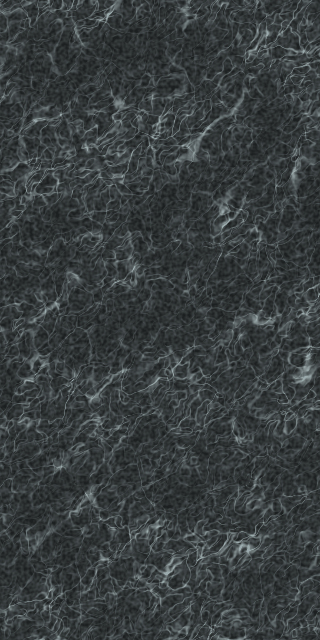
This texture is drawn by a Shadertoy shader. Its source:

```glsl
// Dark green-black marble with a net of fine, slanting pale veins.

const vec3  STONE_DARK    = vec3(0.160, 0.176, 0.180);
const vec3  VEIN_PALE     = vec3(0.550, 0.602, 0.610);
const float VEIN_ANGLE    = 0.82;   // main direction, radians
const float VEIN_STRETCH  = 1.7;    // elongation along that direction
const float VEIN_WIDTH    = 0.0036; // half width, in canvas widths
const float VEIN_STRENGTH = 0.46;
const int   VEIN_LAYERS   = 6;
const float FIRST_SCALE   = 6.0;
const float SCALE_STEP    = 1.5;
const float CRACK_SCALE   = 13.0;
const float CRACK_WIDTH   = 0.085;
const float CRACK_STRENGTH = 0.30;
const float FLAKE_SCALE   = 13.0;
const float FLAKE_STRENGTH = 0.72;
const float HAZE_STRENGTH = 0.15;
const float GRAIN_STRENGTH = 0.26;

vec2 hash2(vec2 p) {
    vec3 q = fract(p.xyx * vec3(0.1031, 0.1030, 0.0973));
    q += dot(q, q.yzx + 33.33);
    return fract((q.xx + q.yz) * q.zy);
}

float cornerSlope(vec2 cell, vec2 offset) {
    float angle = 6.2832 * hash2(cell).x;
    return dot(vec2(cos(angle), sin(angle)), offset);
}

float gradientNoise(vec2 p) {
    vec2 i = floor(p), f = fract(p);
    vec2 u = f * f * f * (f * (f * 6.0 - 15.0) + 10.0);
    vec2 e = vec2(1.0, 0.0);
    return mix(mix(cornerSlope(i, f), cornerSlope(i + e, f - e), u.x),
               mix(cornerSlope(i + e.yx, f - e.yx), cornerSlope(i + 1.0, f - 1.0), u.x), u.y);
}

float fbm(vec2 p) {
    float sum = 0.0, amp = 1.0;
    for (int i = 0; i < 4; i++) {
        sum += amp * gradientNoise(p);
        p = p * 2.03 + 17.3;
        amp *= 0.55;
    }
    return sum;
}

// Gap between the two nearest cell points: zero on the cracks
float crackGap(vec2 p) {
    vec2 cell = floor(p);
    float nearest = 9.0, second = 9.0;
    for (int y = -1; y <= 1; y++)
    for (int x = -1; x <= 1; x++) {
        vec2 c = cell + vec2(x, y);
        float d = length(c + hash2(c) - p);
        second = min(second, max(nearest, d));
        nearest = min(nearest, d);
    }
    return second - nearest;
}

// Rotates the vein direction onto x and compresses that axis
vec2 alongVeins(vec2 p, float angle, float stretch) {
    float c = cos(angle), s = sin(angle);
    return vec2((c * p.x + s * p.y) / stretch, c * p.y - s * p.x);
}

// Soft line, one at value zero and fading out at the given width
float softLine(float value, float width) {
    return 1.0 - smoothstep(0.0, width, abs(value));
}

void mainImage(out vec4 fragColor, in vec2 fragCoord) {
    vec2 uv = fragCoord / iResolution.x + 3.0;
    float pixel = 1.0 / iResolution.x;

    // Jagged warp
    vec2 p = uv;
    p += 0.030 * vec2(gradientNoise(uv * 11.0), gradientNoise(uv * 11.0 + 41.0));
    p += 0.009 * vec2(gradientNoise(uv * 43.0), gradientNoise(uv * 43.0 + 73.0));

    // Broad patches, rich or poor in veins
    float patches = smoothstep(-0.45, 0.55, fbm(alongVeins(uv, 0.5, 1.5) * 4.0));

    // Veins, from long to fine
    float tone = 0.0;
    float scale = FIRST_SCALE;
    for (int i = 0; i < VEIN_LAYERS; i++) {
        float id = float(i);
        float angle = VEIN_ANGLE + 0.42 * sin(id * 2.4);
        vec2 q = alongVeins(p, angle, VEIN_STRETCH) * scale + id * 19.7;
        float width = max(VEIN_WIDTH, 0.8 * pixel) * scale;
        float breaks = smoothstep(-0.25, 0.40, gradientNoise(q * 0.65 + 57.0));
        tone += VEIN_STRENGTH * softLine(gradientNoise(q), width) * breaks * (0.35 + 0.9 * patches);
        scale *= SCALE_STEP;
    }

    // Net of cracks
    vec2 net = alongVeins(p, VEIN_ANGLE, 1.3) * CRACK_SCALE;
    float netBreaks = smoothstep(-0.25, 0.35, gradientNoise(net * 0.5 + 31.0));
    tone += CRACK_STRENGTH * softLine(crackGap(net), CRACK_WIDTH) * netBreaks;

    // Short bright flakes
    vec2 flake = alongVeins(p, VEIN_ANGLE, 2.0) * FLAKE_SCALE + 11.0;
    float spots = smoothstep(0.12, 0.34, gradientNoise(flake * 0.8 + 83.0));
    tone += FLAKE_STRENGTH * softLine(gradientNoise(flake), 0.11) * spots * (0.35 + 0.65 * patches);

    // Haze and grain
    float dust = 0.5 + fbm(p * 36.0);
    tone += HAZE_STRENGTH * patches * max(dust, 0.0);
    tone += GRAIN_STRENGTH * (0.6 * gradientNoise(uv * 47.0) + gradientNoise(uv * 97.0));

    tone = clamp(tone, -0.12, 1.15);
    fragColor = vec4(mix(STONE_DARK, VEIN_PALE, tone), 1.0);
}
```
